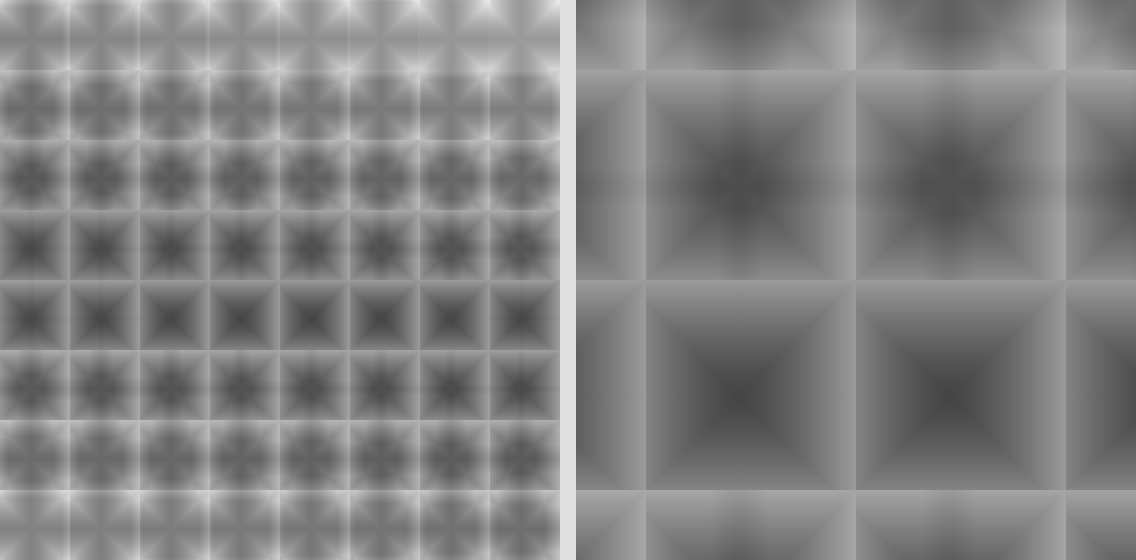
Left, the full canvas; right, a detail of the centre.
A WebGL 1 fragment shader for this pattern:

```glsl
precision highp float;
// An 8 by 8 sheet of grey tiles, each one a slice through a cubic volume.
// Slices run left to right, then upward; the shade at a point adds its
// largest and smallest axis offset from an off-centre core.

uniform vec2 u_resolution;

const float TILES = 8.0;
const float CORE = 0.445;      // dark core, same position on all three axes
const float CORE_SHADE = 0.27;
const float SHADE_GAIN = 0.766;
const float FALLOFF = 1.4;     // above 1 softens the core, steepens the rim
const int SAMPLES = 2;         // antialiasing samples per pixel axis

// Maps a point on the sheet (0..1) to a point in the unit volume.
vec3 sheetToVolume(vec2 p, float tiles) {
  vec2 grid = p * tiles;
  vec2 tile = clamp(floor(grid), 0.0, tiles - 1.0);
  float slice = tile.y * tiles + tile.x;
  return vec3(grid - tile, (slice + 0.5) / (tiles * tiles));
}

// Sum of the greatest and least component: pyramid in the core slice,
// turning into an octagon and then a diagonal cross further away.
float extremeSum(vec3 v) {
  float greatest = max(v.x, max(v.y, v.z));
  float least = min(v.x, min(v.y, v.z));
  return greatest + least;
}

float volumeShade(vec3 q, float core, float falloff) {
  vec3 offset = pow(max(abs(q - core), 1e-5), vec3(falloff));
  return CORE_SHADE + SHADE_GAIN * extremeSum(offset);
}

void main() {
  float shade = 0.0;
  // Average a small grid of samples to smooth tile edges and creases.
  for (int j = 0; j < SAMPLES; j++) {
    for (int i = 0; i < SAMPLES; i++) {
      vec2 jitter = (vec2(float(i), float(j)) + 0.5) / float(SAMPLES) - 0.5;
      vec2 p = (gl_FragCoord.xy + jitter) / u_resolution;
      shade += volumeShade(sheetToVolume(p, TILES), CORE, FALLOFF);
    }
  }
  shade /= float(SAMPLES * SAMPLES);
  gl_FragColor = vec4(vec3(clamp(shade, 0.0, 1.0)), 1.0);
}
```
